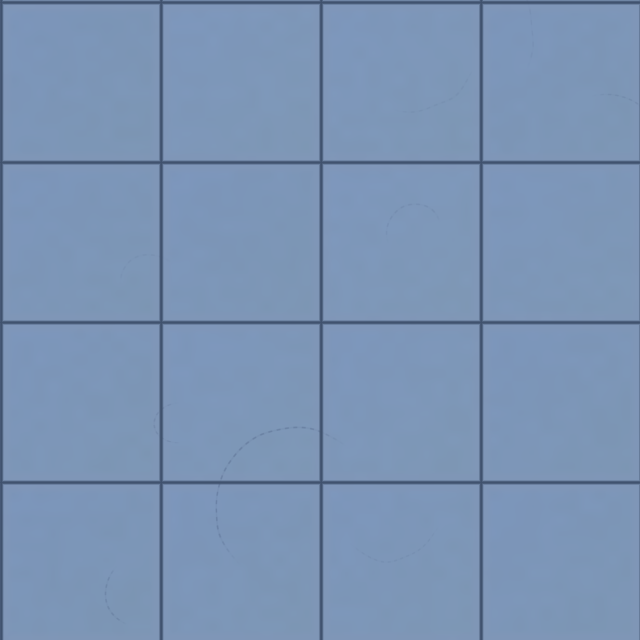
Write a Shadertoy shader that draws this pattern.

```glsl
// Four by four square blue tiles divided by thin dark soft-edged joints.
// Tiles come from fract; faint tonal drift and joint halos tint the glaze,
// and a loop of hashed, dashed elliptical arcs adds hairline scratches.

float hash(vec2 p) {
    return fract(sin(dot(p, vec2(127.1, 311.7))) * 43758.5453);
}

float noise(vec2 p) {
    vec2 i = floor(p), f = fract(p);
    f = f * f * (3.0 - 2.0 * f);
    return mix(mix(hash(i), hash(i + vec2(1, 0)), f.x),
               mix(hash(i + vec2(0, 1)), hash(i + vec2(1, 1)), f.x), f.y);
}

// Coverage of one broken elliptical hairline chosen by its seed
float scratch(vec2 uv, float seed, float pixel) {
    vec2 center = vec2(hash(vec2(seed, 1.0)), hash(vec2(seed, 2.0)));
    float radius = mix(0.04, 0.19, pow(hash(vec2(seed, 3.0)), 2.0));
    float turn = 6.2832 * hash(vec2(seed, 4.0));
    float halfSpan = mix(0.7, 1.7, hash(vec2(seed, 5.0)));

    vec2 p = mat2(cos(turn), -sin(turn), sin(turn), cos(turn)) * (uv - center);
    p.y *= mix(0.7, 1.3, hash(vec2(seed, 6.0)));
    float angle = atan(p.y, p.x);
    float wobble = 0.006 * (noise(uv * 25.0 + seed) - 0.5);
    float dist = abs(length(p) - radius + wobble);

    float hairline = 1.0 - smoothstep(0.0, max(0.0025, pixel), dist);
    float ends = 1.0 - smoothstep(halfSpan * 0.6, halfSpan, abs(angle));
    float dashes = smoothstep(-0.5, 0.7, sin(angle * radius * 480.0));
    float strength = mix(0.08, 0.32, pow(hash(vec2(seed, 7.0)), 3.0));
    return hairline * ends * mix(0.25, 1.0, dashes) * strength;
}

void mainImage(out vec4 fragColor, in vec2 fragCoord) {
    vec2 uv = fragCoord / iResolution.xy;
    float pixel = 1.0 / min(iResolution.x, iResolution.y);

    // Tile grid, shifted slightly so the outer joints show at left and top
    vec2 grid = (uv - vec2(0.002, -0.004)) * 4.0;
    vec2 cell = floor(grid);
    vec2 local = fract(grid);
    vec2 toJoint = (0.5 - abs(local - 0.5)) / 4.0;

    // Glaze: bluer at the upper left, greyer at the lower right
    float drift = (local.x + 1.0 - local.y) * 0.5;
    vec3 color = mix(vec3(0.488, 0.588, 0.735), vec3(0.492, 0.592, 0.708), drift);
    color += 0.008 * (hash(cell) - 0.5);
    color += vec3(0.006, 0.008, 0.016) * (noise(uv * 48.0) - 0.5);

    // Dull mauve halo beside the joints
    float halo = 1.0 - smoothstep(0.008, 0.02, min(toJoint.x, toJoint.y));
    color = mix(color, vec3(0.505, 0.588, 0.718), 0.6 * halo);

    // Scattered hairline scratches
    for (int i = 0; i < 9; i++) {
        color = mix(color, vec3(0.25, 0.32, 0.46), scratch(uv, float(i) + 1.0, pixel));
    }

    // Dark joints
    vec2 joint = 1.0 - smoothstep(vec2(0.0004), vec2(max(0.0046, 1.5 * pixel)), toJoint);
    color = mix(color, vec3(0.25, 0.32, 0.43), max(joint.x, joint.y));

    fragColor = vec4(color, 1.0);
}
```
